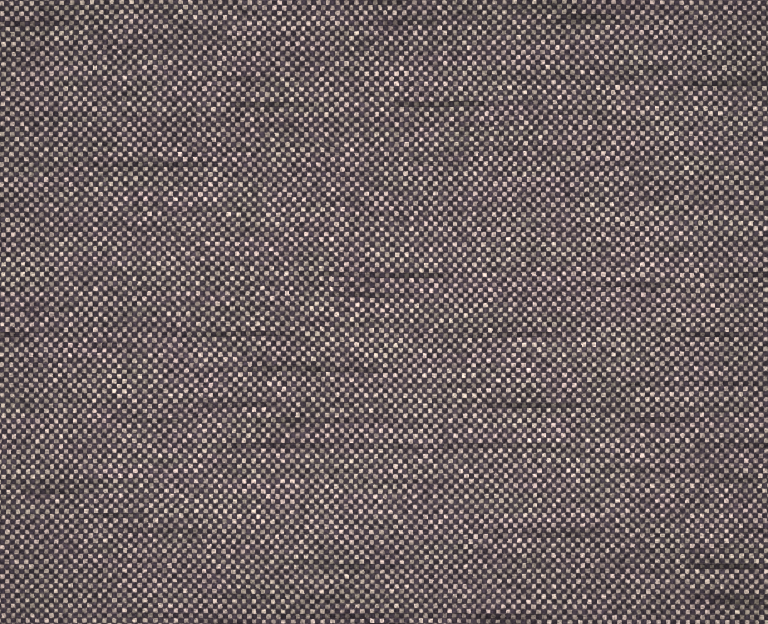
Write a WebGL 1 fragment shader that draws this texture.

```glsl
precision highp float;
// Plain-weave cloth: a checker of cream and dark violet-grey yarn pads.
// Each pad is a frayed, rounded box over a mid-toned ground; noise stretched
// along the rows makes slubs and thin streaks, finer noise adds fibres.

uniform vec2 u_resolution;

const vec2 CELLS = vec2(156.0, 124.0); // pads across and down, two per repeat
const vec3 GROUND = vec3(0.335, 0.295, 0.310);
const vec3 DARK_YARN = vec3(0.250, 0.218, 0.252);
const vec3 CREAM_YARN = vec3(0.720, 0.652, 0.610);

float hash(vec2 p) {
  vec3 q = fract(p.xyx * vec3(0.1031, 0.1030, 0.0973));
  q += dot(q, q.yzx + 33.33);
  return fract((q.x + q.y) * q.z);
}

float noise(vec2 p) {
  vec2 i = floor(p);
  vec2 f = fract(p);
  f = f * f * (3.0 - 2.0 * f);
  float low = mix(hash(i), hash(i + vec2(1.0, 0.0)), f.x);
  float high = mix(hash(i + vec2(0.0, 1.0)), hash(i + vec2(1.0, 1.0)), f.x);
  return mix(low, high, f.y);
}

float roundedBox(vec2 p, vec2 halfSize, float radius) {
  vec2 d = abs(p) - halfSize + radius;
  return length(max(d, 0.0)) + min(max(d.x, d.y), 0.0) - radius;
}

// Dark, broken streaks that follow single rows
float streak(float x, float row) {
  float run = noise(vec2(x * 0.055 + hash(vec2(row, 5.0)) * 40.0, row + 60.0));
  float strength = hash(vec2(row, 91.0));
  return smoothstep(0.55, 0.95, run) * smoothstep(0.35, 1.0, strength);
}

// Slow bending of the threads, in cells
vec2 bend(vec2 p) {
  float sag = noise(p * vec2(0.035, 0.06) + 11.0) - 0.5;
  float sway = noise(p * vec2(0.05, 0.08) + 47.0) - 0.5;
  return vec2(sway * 0.8, sag * 0.6);
}

// Small wobble that frays the pad outlines
vec2 fray(vec2 p) {
  return vec2(noise(p * 2.1 + 17.0), noise(p * 2.1 + 73.0)) - 0.5;
}

vec3 weave(vec2 p, float pixel) {
  vec2 cell = floor(p);
  vec2 local = fract(p) - 0.5 + 0.22 * fray(p);
  float cream = mod(cell.x + cell.y, 2.0);
  float dim = streak(p.x, cell.y);

  // Pad shape, with uneven yarn thickness
  float slub = noise(vec2(cell.x * 0.16, cell.y + 20.0)) - 0.5;
  vec2 halfSize = mix(vec2(0.52, 0.42), vec2(0.46, 0.44), cream);
  halfSize += vec2(hash(cell + 7.0) - 0.5, slub) * 0.12;
  float d = roundedBox(local, halfSize, 0.26);
  float cover = 1.0 - smoothstep(-0.8 * pixel, 0.7 * pixel, d);

  // Yarn tone, with dyed variation between pads and between rows
  vec3 yarn = mix(DARK_YARN, CREAM_YARN, cream);
  float tone = 1.0 + 0.32 * (hash(cell + 31.0) - 0.5) + 0.10 * slub;
  tone *= 1.0 - dim * mix(0.18, 0.38, cream);
  float dome = 1.05 - 0.45 * dot(local, local) + 0.10 * local.y;
  return mix(GROUND * (1.0 - 0.35 * dim), yarn * tone * dome, cover);
}

void main() {
  vec2 uv = gl_FragCoord.xy / u_resolution;
  vec2 p = uv * CELLS;
  float pixel = CELLS.y / u_resolution.y;
  vec3 color = weave(p + bend(p), pixel);

  // Fibre grain and faint horizontal bands
  color *= 1.0 + 0.42 * (noise(p * vec2(2.9, 3.3)) - 0.5);
  color *= 1.0 + 0.08 * (noise(p * vec2(0.035, 0.32) + 80.0) - 0.5);

  // Slight violet to grey tint patches
  float tint = noise(p * vec2(0.14, 0.40) + 130.0) - 0.5;
  color *= 1.0 + tint * vec3(0.03, -0.02, 0.04);

  // Gentle fall-off of light toward the edges
  vec2 fromCenter = uv - vec2(0.5, 0.45);
  color *= 1.04 - 0.24 * dot(fromCenter, fromCenter);
  gl_FragColor = vec4(clamp(color, 0.0, 1.0), 1.0);
}
```
